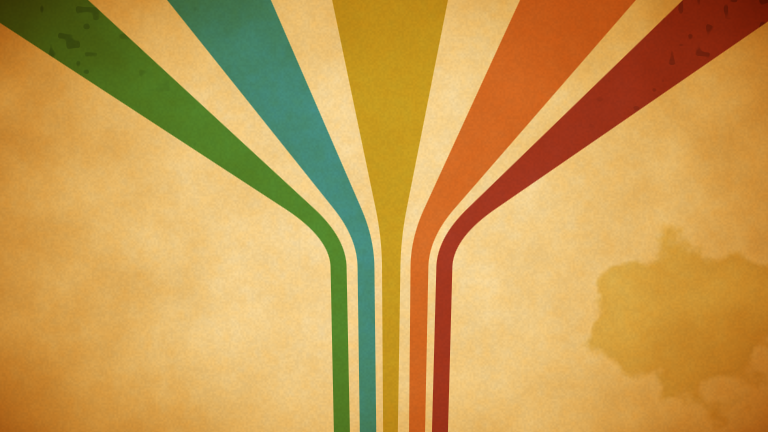
Write a WebGL 2 fragment shader that draws this background.

```glsl
#version 300 es
precision highp float;
// Five retro stripes fanning upward from a narrow stem over aged, mottled paper.

uniform vec2 u_resolution;
out vec4 outColor;

// Lengths are fractions of the canvas height, x is measured from the centre.
const float KNEE_Y = 0.449;
const float KNEE_ROUND = 0.068;
const vec3 PAPER = vec3(0.965, 0.83, 0.57);
const vec3 AGEING = vec3(0.24, 0.50, 1.15);   // how fast each channel fades
const vec3 STAIN = vec3(0.92, 0.86, 0.58);
const vec2 STAIN_CENTRE = vec2(0.72, 0.24);
const vec2 STAIN_SIZE = vec2(0.27, 0.19);
const float MOTTLE = 0.30;
const float GRAIN = 0.09;

// Stripe edges: x at the top, at the knee and at the bottom.
const int STRIPES = 5;
const vec3 LEFT[STRIPES] = vec3[](
  vec3(-0.970, -0.125, -0.116), vec3(-0.502, -0.062, -0.056),
  vec3(-0.120, -0.005, -0.002), vec3(0.315, 0.062, 0.058),
  vec3(0.692, 0.123, 0.111));
const vec3 RIGHT[STRIPES] = vec3[](
  vec3(-0.685, -0.088, -0.079), vec3(-0.262, -0.023, -0.018),
  vec3(0.148, 0.039, 0.032), vec3(0.583, 0.104, 0.095),
  vec3(0.961, 0.160, 0.148));
const vec3 INK[STRIPES] = vec3[](
  vec3(0.33, 0.52, 0.17), vec3(0.28, 0.55, 0.48),
  vec3(0.78, 0.61, 0.13), vec3(0.83, 0.42, 0.15),
  vec3(0.64, 0.22, 0.13));

float hash(vec2 p) {
  vec3 q = fract(p.xyx * 0.1031);
  q += dot(q, q.yzx + 33.33);
  return fract((q.x + q.y) * q.z);
}

float noise(vec2 p) {
  vec2 i = floor(p), f = fract(p);
  f = f * f * (3.0 - 2.0 * f);
  return mix(mix(hash(i), hash(i + vec2(1, 0)), f.x),
             mix(hash(i + vec2(0, 1)), hash(i + vec2(1, 1)), f.x), f.y);
}

float fbm(vec2 p) {
  float sum = 0.0, amp = 0.5;
  for (int i = 0; i < 5; i++) {
    sum += amp * noise(p);
    p = mat2(1.6, 1.2, -1.2, 1.6) * p + 17.3;
    amp *= 0.5;
  }
  return sum;
}

// Two straight runs joined by a rounded knee.
float edgeX(vec3 edge, float y) {
  float stemSlope = (edge.y - edge.z) / KNEE_Y;
  float fanSlope = (edge.x - edge.y) / (1.0 - KNEE_Y);
  float d = y - KNEE_Y;
  float h = max(KNEE_ROUND - abs(d), 0.0) / KNEE_ROUND;
  float rise = max(d, 0.0) + 0.25 * h * h * KNEE_ROUND;
  return edge.y + stemSlope * d + (fanSlope - stemSlope) * rise;
}

// Coverage of the region where the signed value is positive.
float coverage(float d) {
  return clamp(0.5 + d / max(fwidth(d), 1e-5), 0.0, 1.0);
}

void main() {
  vec2 p = (gl_FragCoord.xy - vec2(0.5 * u_resolution.x, 0.0)) / u_resolution.y;
  float halfWidth = 0.5 * u_resolution.x / u_resolution.y;
  float mottle = fbm(p * 9.0 + 40.0) - 0.48;
  float fibre = fbm(p * 55.0 + 90.0) - 0.48;

  // Paper with a ragged yellow stain
  vec3 color = PAPER;
  float stainEdge = length((p - STAIN_CENTRE) / STAIN_SIZE) + 1.6 * mottle;
  color *= mix(vec3(1.0), STAIN, 1.0 - smoothstep(0.75, 1.0, stainEdge));

  // Printed stripes
  float ink = 0.0;
  for (int i = 0; i < STRIPES; i++) {
    float mask = coverage(p.x - edgeX(LEFT[i], p.y))
               * coverage(edgeX(RIGHT[i], p.y) - p.x);
    color = mix(color, INK[i], mask);
    ink = max(ink, mask);
  }

  // Warm ageing toward the borders and corners
  vec2 q = abs(vec2(p.x / halfWidth, 2.0 * p.y - 1.0));
  float age = 0.80 * pow(q.x, 2.4) + 0.28 * pow(q.y, 3.0)
            + 0.75 * pow(q.x, 3.0) * pow(q.y, 3.0);
  age += MOTTLE * mottle * (0.6 + q.x) + 0.25 * fibre;
  color *= exp(-AGEING * age);

  // Fine grain and dark specks in the worn ink
  float grain = noise(p * 230.0) - 0.5;
  color *= 1.0 + GRAIN * (0.6 * grain + fibre);
  float speck = smoothstep(0.76, 0.86, noise(p * 48.0 + 7.0) * (0.75 + 0.25 * q.x));
  color *= 1.0 - 0.22 * speck * ink * smoothstep(0.3, 1.0, q.x);

  outColor = vec4(clamp(color, 0.0, 1.0), 1.0);
}
```
